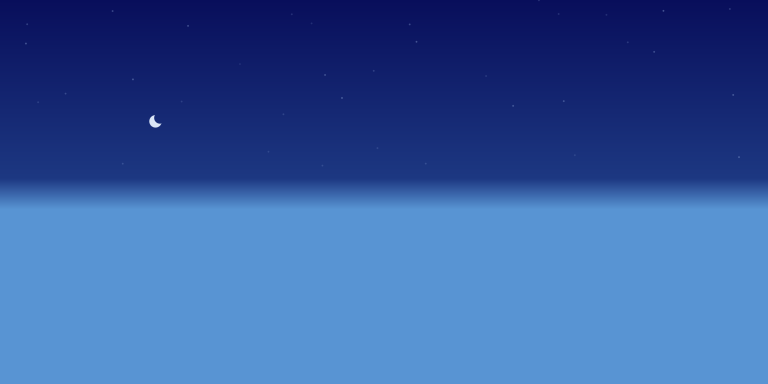
A WebGL 1 fragment shader for this background:

```glsl
precision highp float;
// A night sky over a flat, pale blue ground, with a small crescent moon and
// faint stars. Vertical gradients form the sky and the horizon haze; the moon
// is one disc cut by another, and the stars are jittered in a hashed grid.

uniform vec2 u_resolution;

// Lengths are in canvas heights, with the origin at the lower left.
const vec3 ZENITH_COLOR = vec3(0.032, 0.055, 0.356);
const vec3 LOW_SKY_COLOR = vec3(0.112, 0.218, 0.508);
const vec3 GROUND_COLOR = vec3(0.345, 0.580, 0.828);
const vec3 MOON_COLOR = vec3(0.86, 0.90, 0.97);
const vec3 STAR_COLOR = vec3(0.62, 0.72, 0.90);

const float HAZE_TOP = 0.535;
const float HAZE_BOTTOM = 0.455;

const vec2 MOON_CENTER = vec2(0.405, 0.684);
const float MOON_RADIUS = 0.0162;
const vec2 SHADOW_OFFSET = vec2(0.0115, 0.0090);
const float SHADOW_RADIUS = 0.0150;

const float STAR_CELL = 0.13;
const float STAR_CHANCE = 0.50;
const float STAR_RADIUS = 0.0022;
const float STAR_OPACITY = 0.40;

float hash(vec2 p) {
  vec3 q = fract(vec3(p.xyx) * 0.1031);
  q += dot(q, q.yzx + 33.33);
  return fract((q.x + q.y) * q.z);
}

// Antialiased disc coverage.
float disc(vec2 p, float radius, float pixel) {
  return 1.0 - smoothstep(-0.7 * pixel, 0.7 * pixel, length(p) - radius);
}

float crescent(vec2 p, float pixel) {
  float shadow = disc(p - SHADOW_OFFSET, SHADOW_RADIUS, pixel);
  return disc(p, MOON_RADIUS, pixel) * (1.0 - shadow);
}

// At most one star per cell, kept clear of the cell edges.
float stars(vec2 p, float pixel) {
  vec2 cell = floor(p / STAR_CELL);
  vec2 jitter = vec2(hash(cell + 17.0), hash(cell + 43.0));
  vec2 center = (cell + mix(vec2(0.1), vec2(0.9), jitter)) * STAR_CELL;
  float present = step(hash(cell + 71.0), STAR_CHANCE);
  float brightness = mix(0.3, 1.0, hash(cell + 97.0));
  return present * brightness * disc(p - center, STAR_RADIUS, pixel);
}

void main() {
  float pixel = 1.0 / u_resolution.y;
  vec2 p = gl_FragCoord.xy * pixel;

  // Sky and stars
  float height = clamp((p.y - HAZE_TOP) / (1.0 - HAZE_TOP), 0.0, 1.0);
  vec3 color = mix(LOW_SKY_COLOR, ZENITH_COLOR, height);
  float starFade = smoothstep(HAZE_TOP, HAZE_TOP + 0.06, p.y);
  color = mix(color, STAR_COLOR, STAR_OPACITY * starFade * stars(p, pixel));

  // Horizon haze and ground
  float ground = clamp((HAZE_TOP - p.y) / (HAZE_TOP - HAZE_BOTTOM), 0.0, 1.0);
  color = mix(color, GROUND_COLOR, ground);

  // Moon
  color = mix(color, MOON_COLOR, crescent(p - MOON_CENTER, pixel));

  gl_FragColor = vec4(color, 1.0);
}
```
